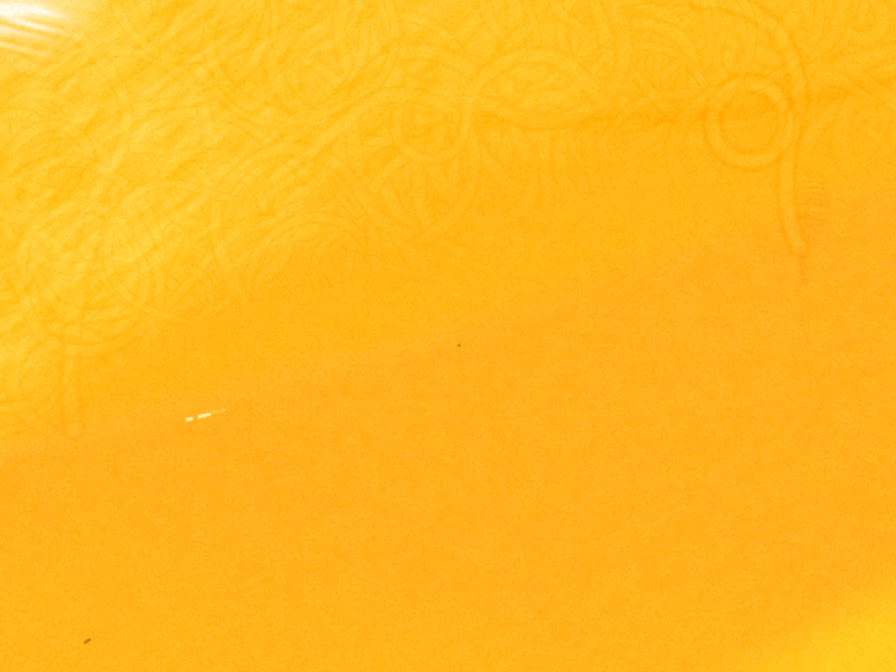
A Shadertoy shader for this texture:

```glsl
// Warm amber sheet with a brighter upper left, faint interlaced ropes and paper grain.
// Soft curved fronts set the tones; hashed arcs and sampled Bezier curves form the
// ropes; crossed scratch noise, a corner glare, a hatch patch and specks finish it.

float hash(vec2 p) {
    p = fract(p * vec2(0.1031, 0.1137));
    p += dot(p, p.yx + 33.33);
    return fract((p.x + p.y) * p.x * 17.0);
}

float noise(vec2 p) {
    vec2 i = floor(p), f = fract(p);
    f = f * f * (3.0 - 2.0 * f);
    return mix(mix(hash(i), hash(i + vec2(1, 0)), f.x),
               mix(hash(i + vec2(0, 1)), hash(i + vec2(1, 1)), f.x), f.y);
}

float fbm(vec2 p) {
    float sum = 0.0, gain = 0.5;
    for (int i = 0; i < 4; i++) {
        sum += gain * noise(p);
        p = mat2(1.6, 1.2, -1.2, 1.6) * p + 7.3;
        gain *= 0.5;
    }
    return sum;
}

mat2 rotation(float a) {
    return mat2(cos(a), -sin(a), sin(a), cos(a));
}

float segmentDistance(vec2 p, vec2 a, vec2 b) {
    vec2 ab = b - a;
    return length(p - a - ab * clamp(dot(p - a, ab) / dot(ab, ab), 0.0, 1.0));
}

float curveDistance(vec2 p, vec2 a, vec2 b, vec2 c) {
    float d = 9.0;
    vec2 last = a;
    for (int i = 1; i <= 12; i++) {
        float t = float(i) / 12.0;
        vec2 next = mix(mix(a, b, t), mix(b, c, t), t);
        d = min(d, segmentDistance(p, last, next));
        last = next;
    }
    return d;
}

// Light core with a darker rim on both sides
float rope(float d, float width) {
    float core = 1.0 - smoothstep(0.3 * width, width, d);
    float rim = 1.0 - smoothstep(0.0, 0.55 * width, abs(d - width));
    return 0.4 * core - 0.8 * rim;
}

// Short arcs and bars; each later one covers those beneath it
float knotwork(vec2 p) {
    float relief = 0.0;
    for (int i = 0; i < 130; i++) {
        vec2 seed = vec2(float(i) * 3.7 + 1.0, 11.0);
        float x = 1.4 * hash(seed);
        vec2 center = vec2(x, mix(0.34 + 0.4 * min(x, 1.0), 1.04, hash(seed + 20.0)));
        vec2 q = rotation(6.283 * hash(seed + 63.0)) * (p - center);
        float radius = mix(0.03, 0.14, hash(seed + 41.0));
        float width = mix(0.007, 0.014, hash(seed + 87.0));
        float d = q.x > 0.0 ? abs(length(q) - radius) : abs(abs(q.y) - radius);
        float open = smoothstep(-radius, -0.4 * radius, q.x) * smoothstep(1.5 * width, width, d);
        relief = mix(relief, rope(d, width), open * 0.85);
    }
    return relief;
}

void mainImage(out vec4 fragColor, in vec2 fragCoord) {
    vec2 p = fragCoord / iResolution.y;
    float cloud = fbm(p * 5.0) - 0.47;
    float streak = fbm(rotation(0.6) * p * vec2(14.0, 95.0)) + 0.6 * fbm(rotation(1.0) * p * vec2(20.0, 80.0)) - 0.75;

    // Broad tones, from deep lower field to bright upper left
    float front = p.y - (0.35 + 0.75 * p.x - 0.27 * p.x * p.x) + 0.12 * cloud;
    float lit = smoothstep(-0.07, 0.14, front);
    float leftward = 1.0 - smoothstep(0.15, 0.95, p.x);
    float fold = p.y - (0.33 + 0.2 * p.x + 0.08 * p.x * p.x) + 0.05 * cloud;
    vec3 color = mix(vec3(1.0, 0.69, 0.11), vec3(1.0, 0.714, 0.09), smoothstep(-0.03, 0.06, fold));
    color = mix(color, vec3(1.0, 0.712, 0.10), smoothstep(0.34, 0.0, p.y + 0.12 * p.x + 0.3 * cloud));
    color = mix(color, mix(vec3(1.0, 0.75, 0.12), vec3(1.0, 0.79, 0.18), leftward), lit);
    color.yz += vec2(0.05, 0.08) * cloud * lit;
    color.yz += vec2(0.10, 0.26) * streak * lit * (0.25 + 0.75 * leftward);
    color.yz += vec2(0.01, 0.03) * exp(-pow(fold / 0.02, 2.0)) * smoothstep(1.0, 0.4, p.x);

    // Faint knots, then the clearer hanging strands at right and left
    vec2 bent = p + 0.02 * vec2(noise(p * 9.0), noise(p * 9.0 + 31.0));
    float relief = knotwork(bent) * smoothstep(-0.2, 0.04, front) * 0.75;
    float loopRope = rope(abs(length((p - vec2(1.115, 0.818)) * vec2(1.0, 0.95)) - 0.055), 0.013);
    float hanging = min(curveDistance(p, vec2(1.04, 1.0), vec2(1.18, 1.0), vec2(1.19, 0.85)),
                        curveDistance(p, vec2(1.19, 0.85), vec2(1.15, 0.71), vec2(1.19, 0.63)));
    float sweep = curveDistance(p, vec2(0.72, 0.82), vec2(1.05, 0.80), vec2(1.36, 0.89));
    float leftRope = curveDistance(p, vec2(0.14, 0.67), vec2(0.09, 0.50), vec2(0.11, 0.36));
    relief += loopRope + rope(hanging, 0.013) + 0.6 * rope(leftRope, 0.014) - 0.7 * smoothstep(0.025, 0.0, sweep);
    color.yz += vec2(0.036, 0.065) * relief;

    // Hatch beside the strand and a drip below it
    float hatch = smoothstep(1.0, 0.3, length((p - vec2(1.21, 0.69)) / vec2(0.035, 0.07)));
    hatch *= noise(p * vec2(30.0, 240.0));
    float drip = smoothstep(0.008, 0.001, segmentDistance(p, vec2(1.19, 0.63), vec2(1.197, 0.58)));
    color -= vec3(0.01, 0.045, 0.02) * (hatch + 0.8 * drip);

    // Yellow light in the lower right corner
    float corner = dot(p - vec2(1.10, 0.0), vec2(0.46, -0.89)) + 0.06 * cloud;
    color = mix(color, vec3(1.0, 0.80, 0.13), smoothstep(-0.06, 0.07, corner));

    // White glare in the upper left and a broken glint
    vec2 shine = (p - vec2(0.02, 0.985)) / vec2(0.09, 0.055);
    float bars = noise(rotation(-0.24) * p * vec2(12.0, 130.0));
    color = mix(color, vec3(1.0, 0.98, 0.90), clamp(exp(-dot(shine, shine)) * (0.3 + 1.2 * bars), 0.0, 1.0));
    float glint = segmentDistance(p, vec2(0.262, 0.371), vec2(0.332, 0.389));
    color = mix(color, vec3(1.0, 0.95, 0.7), smoothstep(0.005, 0.0, glint) * smoothstep(0.4, 0.75, noise(p * 110.0)));

    // Dark specks and fine grain
    float speck = min(length(p - vec2(0.683, 0.486)), segmentDistance(p, vec2(0.127, 0.044), vec2(0.133, 0.048)));
    color = mix(color, vec3(0.7, 0.4, 0.04), 0.8 * smoothstep(0.004, 0.0, speck));
    color.yz += vec2(0.03, 0.08) * (noise(p * 330.0) - 0.5) + vec2(0.03, 0.05) * (fbm(p * 70.0) - 0.47);
    fragColor = vec4(clamp(color, 0.0, 1.0), 1.0);
}
```
